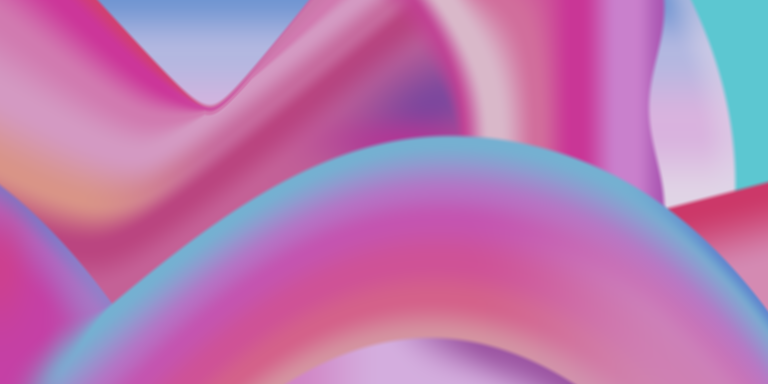
A WebGL 1 fragment shader for this background:

```glsl
precision highp float;
uniform vec2 u_resolution;

// Soft coverage of a signed value, positive inside
float cover(float d) {
  return smoothstep(-0.009, 0.009, d);
}

// Rounded valley with its own slope on each side
float valley(float x, vec2 low, float leftSlope, float rightSlope, float roundness) {
  float d = x - low.x;
  float rise = d * (d < 0.0 ? leftSlope : rightSlope);
  return low.y + sqrt(rise * rise + roundness * roundness) - roundness;
}

// Moves a colour towards the next stop of a gradient
vec3 stop(vec3 previous, vec3 next, float from, float to, float t) {
  return mix(previous, next, smoothstep(from, to, t));
}

vec3 backRibbon(vec2 p, float top) {
  float streak = valley(p.x, vec2(0.36, 0.605), 0.6, 0.8, 0.06);
  float fold = valley(p.x, vec2(0.23, 0.362), 0.6, 0.85, 0.12);
  float t = clamp((top - p.y) / max(top - streak, 0.03), 0.0, 1.0)
          + clamp((streak - p.y) / max(streak - fold, 0.03), 0.0, 1.0)
          + clamp((fold - p.y) / 0.2, 0.0, 1.0);
  float right = smoothstep(0.4, 0.75, p.x);
  vec3 rim = mix(vec3(0.82, 0.25, 0.44), vec3(0.78, 0.42, 0.66), right);
  vec3 body = mix(vec3(0.80, 0.21, 0.60), vec3(0.80, 0.47, 0.67), right);
  vec3 warm = mix(vec3(0.85, 0.58, 0.53), vec3(0.78, 0.42, 0.62), smoothstep(0.2, 0.6, p.x));
  vec3 c = stop(rim, body, 0.0, 0.22, t);
  c = stop(c, vec3(0.82, 0.48, 0.69), 0.25, 0.65, t);
  c = stop(c, vec3(0.83, 0.60, 0.76), 0.65, 1.0, t);
  c = stop(c, warm, 1.05, 1.6, t);
  c = stop(c, vec3(0.73, 0.27, 0.50), 1.6, 2.0, t);
  c = stop(c, vec3(0.77, 0.38, 0.59), 2.05, 2.6, t);

  // Violet hollow below the arch
  vec2 h = p - vec2(1.12, 0.72);
  h = vec2(h.x * 0.87 + h.y * 0.5, h.y * 0.87 - h.x * 0.5);
  c = mix(c, vec3(0.45, 0.27, 0.62), 0.9 * exp(-dot(h * vec2(4.5, 8.0), h * vec2(4.5, 8.0))));
  vec2 g = (p - vec2(1.05, 0.63)) * vec2(5.0, 16.0);
  return mix(c, vec3(0.73, 0.19, 0.58), 0.75 * exp(-dot(g, g)));
}

// Descending side of the arch, striped along its length
vec3 archLeg(float t) {
  vec3 c = stop(vec3(0.76, 0.25, 0.58), vec3(0.85, 0.72, 0.79), 1.20, 1.275, t);
  c = stop(c, vec3(0.82, 0.43, 0.61), 1.30, 1.40, t);
  c = stop(c, vec3(0.79, 0.21, 0.59), 1.40, 1.49, t);
  c = stop(c, vec3(0.79, 0.50, 0.80), 1.51, 1.61, t);
  return stop(c, vec3(0.67, 0.34, 0.70), 1.65, 1.73, t);
}

vec3 frontTube(float t, float x) {
  vec3 c = stop(vec3(0.46, 0.69, 0.82), vec3(0.58, 0.59, 0.81), 0.03, 0.17, t);
  c = stop(c, vec3(0.71, 0.45, 0.77), 0.12, 0.28, t);
  c = stop(c, vec3(0.77, 0.33, 0.69), 0.24, 0.42, t);
  c = stop(c, vec3(0.81, 0.32, 0.59), 0.40, 0.62, t);
  c = stop(c, vec3(0.83, 0.38, 0.54), 0.62, 0.80, t);
  c = stop(c, vec3(0.83, 0.58, 0.63), 0.80, 1.0, t);
  // Paler flank and bluer rim on the right
  float right = smoothstep(1.2, 1.75, x);
  c = mix(c, vec3(0.81, 0.56, 0.74), 0.75 * right * smoothstep(0.15, 0.5, t));
  return mix(c, vec3(0.38, 0.53, 0.81), smoothstep(1.6, 1.9, x) * (1.0 - smoothstep(0.0, 0.09, t)));
}

void main() {
  vec2 p = gl_FragCoord.xy / u_resolution * vec2(2.0, 1.0);

  // Sky
  vec3 color = mix(vec3(0.28, 0.55, 0.82), vec3(0.36, 0.78, 0.82), smoothstep(1.0, 1.8, p.x));

  // Pale cone
  float rise = max(p.y - 0.52, 0.0);
  float coneEdge = 1.915 - 0.5 * rise * rise;
  vec3 cone = stop(vec3(0.88, 0.83, 0.90), vec3(0.85, 0.70, 0.87), 0.48, 0.66, p.y);
  cone = stop(cone, vec3(0.70, 0.72, 0.88), 0.68, 0.87, p.y);
  cone = stop(cone, vec3(0.43, 0.58, 0.82), 0.86, 1.02, p.y);
  cone = mix(cone, vec3(0.87, 0.84, 0.91), 0.5 * smoothstep(-0.09, 0.0, p.x - coneEdge));
  color = mix(color, cone, cover(coneEdge - p.x));

  // Swooping ribbon and its arch
  float ribbonTop = valley(p.x, vec2(0.547, 0.724), 1.1, 1.25, 0.05);
  color = mix(color, backRibbon(p, ribbonTop), cover(ribbonTop - p.y) * cover(1.4 - p.x));
  float bend = max(p.y - 0.64, 0.0);
  float across = p.x + bend * bend * (1.0 - smoothstep(1.2, 1.5, p.x));
  float softness = 0.01 + 0.25 * bend;
  float legEdge = 1.71 + 0.02 * cos(12.0 * (p.y - 0.98));
  float legCover = smoothstep(1.20 - softness, 1.21 + 0.3 * softness, across) * cover(legEdge - p.x);
  color = mix(color, archLeg(across), legCover);

  // Red band on the right
  float bandTop = 0.463 + 0.26 * (p.x - 1.76);
  vec3 band = stop(vec3(0.80, 0.22, 0.41), vec3(0.83, 0.54, 0.70), 0.02, 0.22, bandTop - p.y);
  color = mix(color, band, cover(bandTop - p.y) * cover(p.x - 1.735));

  // Lower left tube
  float leftDepth = 0.518 - 0.75 * p.x - 1.05 * p.x * p.x - p.y;
  vec3 leftTube = stop(vec3(0.50, 0.47, 0.78), vec3(0.69, 0.40, 0.75), 0.0, 0.08, leftDepth);
  leftTube = stop(leftTube, vec3(0.77, 0.25, 0.65), 0.05, 0.22, leftDepth);
  vec2 blush = (p - vec2(0.0, 0.3)) * vec2(14.0, 7.0);
  leftTube = mix(leftTube, vec3(0.81, 0.25, 0.54), 0.8 * exp(-dot(blush, blush)));
  leftTube = mix(leftTube, vec3(0.62, 0.52, 0.79), 0.6 * smoothstep(0.1, 0.27, p.x));
  color = mix(color, leftTube, cover(leftDepth) * cover(0.35 - p.x));

  // Large front tube
  float d = p.x - 1.17;
  float d2 = d * d;
  float outer = 0.646 - (d < 0.0 ? 0.66 * d2 - 0.12 * d2 * d2 : 0.5175 * d2 + 0.21 * d2 * d2);
  float inner = 0.12 - 0.85 * (p.x - 1.12) * (p.x - 1.12);
  float t = (outer - p.y) / (outer - inner);
  float blur = mix(0.08, 0.009, smoothstep(0.14, 0.29, p.x));
  float tubeCover = smoothstep(-blur, blur, outer - p.y) * smoothstep(0.0, 0.17, p.x);
  color = mix(color, frontTube(t, p.x), tubeCover);

  // Lilac surface inside the front arch
  vec3 inside = mix(vec3(0.82, 0.52, 0.77), vec3(0.83, 0.68, 0.87), smoothstep(0.75, 1.0, p.x));
  float shade = smoothstep(1.08, 1.35, p.x + 0.8 * p.y) * smoothstep(0.14, 0.0, inner - p.y);
  inside = mix(inside, vec3(0.58, 0.28, 0.60), 0.85 * shade);
  color = mix(color, inside, cover(inner - p.y));

  gl_FragColor = vec4(color, 1.0);
}
```
